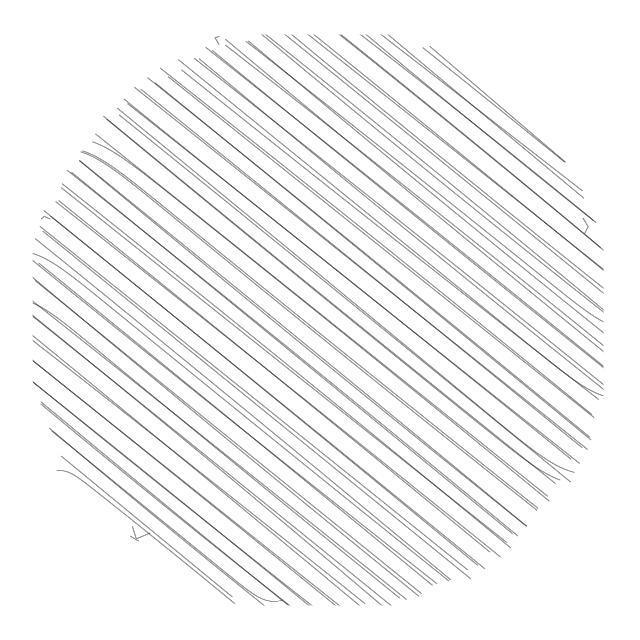
Write a three.js fragment shader that draws this pattern.

```glsl
// Hand-drawn disc of fine diagonal hatching on white paper.
// Evenly spaced rows carry two jittered, slightly bowed pen strokes each;
// strokes end near a circle, are cropped by a square, and leave a few pen hooks.

varying vec2 vUv;

const vec3 PAPER = vec3(1.0);
const float STROKE_TONE = 0.60;      // brightness kept under one stroke
const float PEN = 0.00195;           // soft pen width
const float SLOPE = 0.81;            // fall of the strokes to the right
const float SPACING = 0.02388;       // distance between hatch rows
const float ROW_SHIFT = 0.23;        // phase of the rows, in rows
const float LAST_ROW = 18.0;
const float RADIUS = 0.458;
const vec2 CROP_CENTER = vec2(-0.003, 0.0);
const float CROP_HALF = 0.446;
const float END_JITTER = 0.010;      // uneven stroke length
const float SIDE_JITTER = 0.0052;    // sideways drift of stroke ends
const float BOW = 0.0024;            // sideways bulge of stroke middles
const float CURL = 0.014;            // bend at the tips of a few strokes

float hash(vec2 p) {
  vec3 h = fract(vec3(p.xyx) * 0.1031);
  h += dot(h, h.yzx + 33.33);
  return fract((h.x + h.y) * h.z);
}

float jitter(float row, float pass, float seed) {
  return 2.0 * hash(vec2(row + 41.0, pass * 17.0 + seed * 5.0)) - 1.0;
}

// Ink cover from the distance to a pen line
float penCover(float d) {
  return clamp((0.75 * PEN - d) / (0.5 * PEN), 0.0, 1.0);
}

// One stroke in hatch space: x runs along the row, y across it
float hatchStroke(vec2 h, float row, float pass) {
  float center = (row + ROW_SHIFT) * SPACING;
  float halfChord = sqrt(max(RADIUS * RADIUS - center * center, 0.0001));
  float s = h.x / halfChord;
  float t = clamp(0.5 + 0.5 * s, 0.0, 1.0);

  // Drifting ends, bowed middle and an occasional curled tip
  float drift = mix(jitter(row, pass, 1.0), jitter(row, pass, 2.0), t);
  float bow = jitter(row, pass, 3.0) * (1.0 - s * s);
  float tipSide = sign(jitter(row, pass, 4.0));
  float curled = step(0.72, jitter(row, pass, 5.0));
  float curl = curled * tipSide * pow(clamp(s * tipSide, 0.0, 1.1), 14.0);
  float offset = SIDE_JITTER * drift + BOW * bow + CURL * curl;

  // Uneven ends around the circle
  float endSeed = h.x < 0.0 ? 6.0 : 7.0;
  float reach = halfChord + END_JITTER * jitter(row, pass, endSeed);
  float ends = 1.0 - smoothstep(-0.5 * PEN, 0.5 * PEN, abs(h.x) - reach);
  return penCover(abs(h.y - center - offset)) * ends;
}

float segment(vec2 p, vec2 a, vec2 b) {
  vec2 ab = b - a;
  float t = clamp(dot(p - a, ab) / dot(ab, ab), 0.0, 1.0);
  return length(p - a - ab * t);
}

// Small bent flick of the pen
float hook(vec2 p, vec2 a, vec2 corner, vec2 b) {
  return min(segment(p, a, corner), segment(p, corner, b));
}

void main() {
  vec2 p = vUv - 0.5;
  vec2 along = normalize(vec2(1.0, -SLOPE));
  vec2 across = vec2(-along.y, along.x);
  vec2 h = vec2(dot(p, along), dot(p, across));

  // Layer both passes of the nearby rows
  float nearest = floor(h.y / SPACING - ROW_SHIFT + 0.5);
  float light = 1.0;
  for (int i = -2; i <= 2; i++) {
    float row = nearest + float(i);
    if (abs(row) <= LAST_ROW) {
      for (int pass = 0; pass < 2; pass++) {
        float ink = hatchStroke(h, row, float(pass));
        light *= mix(1.0, STROKE_TONE, ink);
      }
    }
  }

  // Square crop around the disc
  vec2 edge = abs(p - CROP_CENTER) - CROP_HALF;
  float outside = smoothstep(-0.5 * PEN, 0.5 * PEN, max(edge.x, edge.y));
  light = mix(light, 1.0, outside);

  // Pen hooks: lower-left tuft, top, right and left rim
  float d = hook(vUv, vec2(0.207, 0.177), vec2(0.213, 0.158), vec2(0.234, 0.167));
  d = min(d, segment(vUv, vec2(0.204, 0.162), vec2(0.216, 0.155)));
  d = min(d, hook(vUv, vec2(0.342, 0.943), vec2(0.336, 0.941), vec2(0.342, 0.931)));
  d = min(d, hook(vUv, vec2(0.911, 0.659), vec2(0.919, 0.646), vec2(0.914, 0.636)));
  d = min(d, hook(vUv, vec2(0.065, 0.658), vec2(0.069, 0.662), vec2(0.078, 0.658)));
  light *= mix(1.0, STROKE_TONE, penCover(d));

  gl_FragColor = vec4(PAPER * light, 1.0);
}
```
